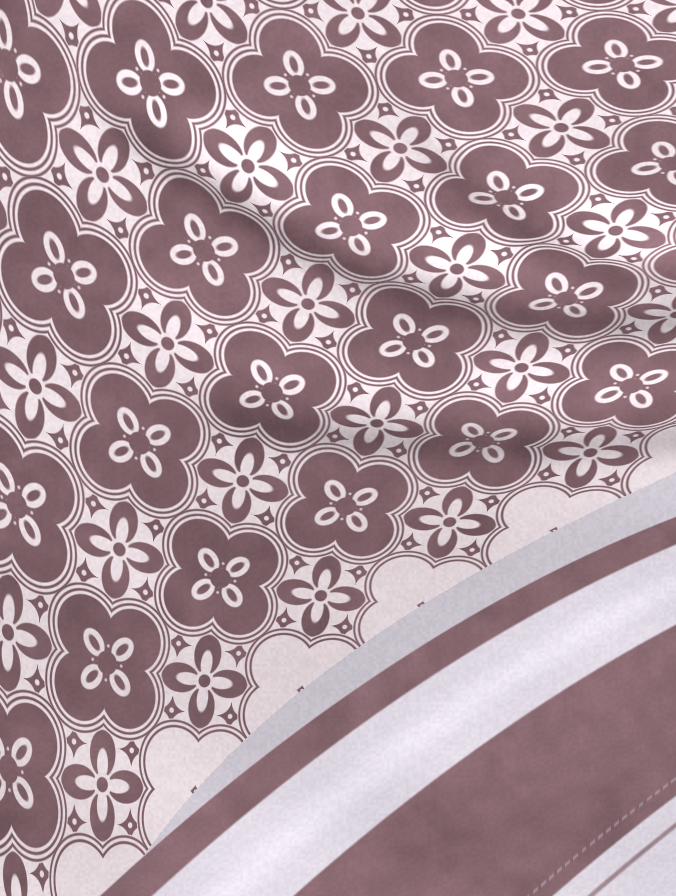
This pattern is drawn by a Shadertoy shader. Its source:

```glsl
// Draped scarf: a warped checker of quatrefoils and star flowers, with a striped border and soft folds.

float hash(vec2 p) {
    return fract(sin(dot(p, vec2(127.1, 311.7))) * 4375.85);
}

float noise(vec2 p) {
    vec2 i = floor(p), f = fract(p);
    f = f * f * (3.0 - 2.0 * f);
    return mix(mix(hash(i), hash(i + vec2(1, 0)), f.x),
               mix(hash(i + vec2(0, 1)), hash(i + vec2(1, 1)), f.x), f.y);
}

float fill(float d, float aa) {
    return smoothstep(aa, -aa, d);
}

float ellipse(vec2 p, vec2 r) {
    return (length(p / r) - 1.0) * min(r.x, r.y);
}

// Folds four-way symmetry onto one petal that points along +x
vec2 petalFrame(vec2 p) {
    p = abs(p);
    return vec2(max(p.x, p.y), min(p.x, p.y));
}

// Solid four-lobed blossom with looped petals on its diagonals
float quatrefoil(vec2 q, float edge, float aa) {
    vec2 p = petalFrame(vec2(q.x + q.y, q.y - q.x) * 0.7071);
    float loop = fill(ellipse(p - vec2(0.205, 0), vec2(0.125, 0.092)), aa)
               - fill(ellipse(p - vec2(0.2, 0), vec2(0.075, 0.036)), aa);
    float ink = fill(edge + 0.05, aa) * (1.0 - max(loop, 0.0));
    ink *= 1.0 - 0.8 * fill(length(petalFrame(q) - vec2(0.145, 0)) - 0.014, aa);
    return max(ink, fill(length(q) - 0.1, aa));
}

// Pale flower on four dark petals, with a pierced diamond in each corner
float starFlower(vec2 s, float aa) {
    vec2 p = petalFrame(s), c = abs(s) - 0.305;
    float ink = fill(ellipse(p - vec2(0.25, 0), vec2(0.19, 0.135)), aa);
    ink *= 1.0 - fill(ellipse(p - vec2(0.165, 0), vec2(0.125, 0.058)), aa);
    ink *= 1.0 - fill(length(s) - 0.095, aa);
    ink = max(ink, fill(length(s) - 0.06, aa));
    vec2 root = sqrt(abs(c) + 0.004);
    float diamond = fill((root.x + root.y - 0.44) * 0.3, aa);
    diamond *= 1.0 - fill(length(c) - 0.024, aa);
    return max(ink, diamond);
}

// Signed height below each of the three creases
vec3 creases(vec2 p) {
    vec3 t = p.x - vec3(0.104, 0.22, 0.495);
    return p.y - (vec3(0.104, 0.45, 0.18) + vec3(0.86, 0.2, 0.95) * t
                  - vec3(0.75, 0.28, 1.9) * t * t);
}

// Cloth position to lattice position, bent by the drape
vec2 drape(vec2 p) {
    float x = 7.68 * p.x - 2.29, y = 7.68 * p.y - 3.18;
    float u = -0.1 + 0.97 * x + 0.37 * y + 0.08 * x * y - 0.035 * y * y;
    float v = -0.17 - 0.45 * x + 1.15 * y + 0.04 * x * x + 0.13 * x * y
            + 0.02 * y * y - 0.005 * y * y * y;
    return vec2(u, v);
}

void mainImage(out vec4 fragColor, in vec2 fragCoord) {
    vec2 p = fragCoord / iResolution.y;
    p.y = 1.0 - p.y;

    // Folds squeeze the print near each crease
    vec3 h = creases(p);
    vec3 reach = smoothstep(vec3(0.05, 0.16, 0.42), vec3(0.22, 0.34, 0.56), vec3(p.x));
    vec3 squeeze = reach * exp(-h * h / 0.0009);
    vec2 uv = drape(p + vec2(0, 0.3 * dot(squeeze, h)));
    float aa = 0.55 * length(fwidth(uv));

    // Nearest quatrefoil and star in the checker
    vec2 cell = floor(uv + 0.5), local = uv - cell;
    vec2 hop = abs(local.x) > abs(local.y) ? vec2(sign(local.x), 0) : vec2(0, sign(local.y));
    bool onFoil = mod(cell.x + cell.y, 2.0) < 0.5;
    vec2 foilCell = onFoil ? cell : cell + hop;
    vec2 starCell = onFoil ? cell + hop : cell;
    vec2 q = uv - foilCell, s = uv - starCell;
    float edge = length(abs(q) - 0.24) - 0.33;

    // The print stops at a diagonal row of stars
    float hasFoil = step(foilCell.x + foilCell.y, 3.5);
    float hasStar = step(starCell.x + starCell.y, 3.5);
    float ink = quatrefoil(q, edge, aa) * hasFoil;
    ink = max(ink, starFlower(s, aa) * fill(0.055 - edge, aa) * hasStar);
    float outline = max(fill(abs(edge + 0.012) - 0.011, aa), fill(abs(edge - 0.035) - 0.01, aa));
    ink = max(ink, outline * max(hasFoil, hasStar));

    // Border stripes, measured from the curved edge of the first one
    float t = p.x - 0.111;
    float across = (p.y - (1.0 - 0.93 * t + 0.422 * t * t)) / (0.228 - 0.142 * p.x);
    float soft = 1.2 * fwidth(across);
    float border = smoothstep(-soft, soft, across);
    float stripes = border * fill(across - 0.26, soft)
                  + fill(abs(across - 1.79) - 0.79, soft) + 0.7 * fill(abs(across - 2.85) - 0.025, soft);
    float stitch = fill(abs(across - 2.42) - 0.012, soft) * step(0.4, fract(p.x * 110.0));
    ink = mix(ink, stripes * (1.0 - 0.4 * stitch), border);

    // Cloth and dye, with blotches and a tint per motif
    float blotch = noise(p * 22.0) * 0.6 + noise(p * 60.0) * 0.4;
    float tint = mix(hash(foilCell) - 0.5, 0.0, border);
    vec3 dye = vec3(0.5, 0.385, 0.41) * (0.9 + 0.2 * blotch + 0.06 * tint);
    float plain = max(border, 1.0 - max(hasFoil, hasStar));
    vec3 cloth = mix(vec3(0.93, 0.88, 0.9), vec3(0.83, 0.805, 0.845), plain);
    cloth += 0.05 * plain * smoothstep(0.22, 0.0, abs(across - 0.62));
    vec3 color = mix(cloth, dye, clamp(ink, 0.0, 1.0));

    // Soft light: shadow in the creases, sheen on the ridges above them
    vec3 ridge = reach * exp(-pow(h + 0.055, vec3(2)) / 0.0012);
    vec3 hollow = reach * exp(-pow(h - 0.012, vec3(2)) / 0.0005);
    float light = 1.06 - 0.1 * smoothstep(0.1, 0.75, p.y) * (1.0 - border)
                + 0.1 * dot(ridge, vec3(1)) - 0.24 * dot(hollow, vec3(1, 0.8, 0.7));
    light += 0.08 * (noise(vec2(p.x * 3.0 + p.y * 4.0, p.y * 9.0 - p.x * 5.0)) - 0.5);
    light += 0.06 * (noise(p * 330.0) - 0.5);
    fragColor = vec4(clamp(color * light, 0.0, 1.0), 1.0);
}
```
